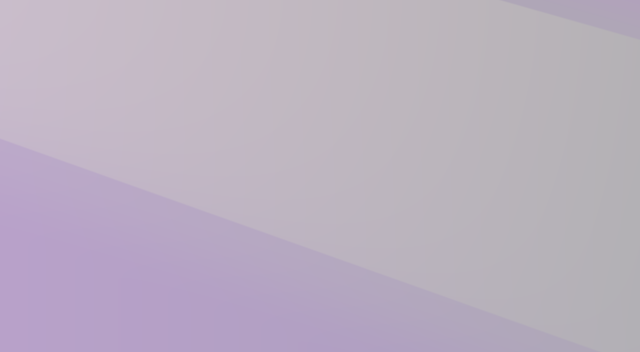
A Shadertoy shader for this background:

```glsl
// Draws a soft grey-mauve sheet with lilac bands across two slanted corners.

// Sheet colours, left to right, along the top and the bottom
const vec3 SHEET_TOP_LEFT = vec3(0.790, 0.742, 0.796);
const vec3 SHEET_TOP_MID = vec3(0.754, 0.721, 0.752);
const vec3 SHEET_TOP_RIGHT = vec3(0.708, 0.695, 0.711);
const vec3 SHEET_LOW_LEFT = vec3(0.778, 0.724, 0.796);
const vec3 SHEET_LOW_MID = vec3(0.743, 0.713, 0.754);
const vec3 SHEET_LOW_RIGHT = vec3(0.698, 0.692, 0.708);

// Lilac colours
const vec3 LILAC_LEFT = vec3(0.722, 0.632, 0.790);
const vec3 LILAC_RIGHT = vec3(0.668, 0.618, 0.738);
const vec3 LILAC_RIM_LEFT = vec3(0.736, 0.662, 0.790);
const vec3 LILAC_RIM_RIGHT = vec3(0.680, 0.655, 0.715);
const vec3 CORNER_RIM = vec3(0.686, 0.652, 0.716);
const vec3 CORNER_DEEP = vec3(0.695, 0.636, 0.733);
const vec3 HAZE_LEFT = vec3(0.756, 0.694, 0.790);
const vec3 HAZE_RIGHT = vec3(0.698, 0.680, 0.714);

// Edges as (height at the left side, fall across the full width)
const vec2 LOWER_EDGE = vec2(0.606, 0.646);
const vec2 UPPER_EDGE = vec2(1.403, 0.516);

const float RIM_DEPTH = 0.28;
const float CORNER_DEPTH = 0.12;
const float HAZE_DEPTH = 0.14;
const float HAZE_AMOUNT = 0.48;
const float EDGE_SOFTNESS = 0.0035;

// Blend of three colours spread smoothly over 0..1
vec3 ramp(vec3 a, vec3 b, vec3 c, float t) {
    return mix(mix(a, 2.0 * b - 0.5 * (a + c), t), mix(2.0 * b - 0.5 * (a + c), c, t), t);
}

// Vertical distance above a slanted edge
float heightAbove(vec2 uv, vec2 edge) {
    return uv.y - (edge.x - edge.y * uv.x);
}

float cover(float d) {
    float softness = max(EDGE_SOFTNESS, 1.0 / iResolution.y);
    return smoothstep(-softness, softness, d);
}

void mainImage(out vec4 fragColor, in vec2 fragCoord) {
    vec2 uv = fragCoord / iResolution.xy;
    float aboveLower = heightAbove(uv, LOWER_EDGE);
    float aboveUpper = heightAbove(uv, UPPER_EDGE);

    // Grey sheet with a lilac haze along its lower edge
    vec3 top = ramp(SHEET_TOP_LEFT, SHEET_TOP_MID, SHEET_TOP_RIGHT, uv.x);
    vec3 low = ramp(SHEET_LOW_LEFT, SHEET_LOW_MID, SHEET_LOW_RIGHT, uv.x);
    vec3 color = mix(low, top, smoothstep(0.0, 1.0, uv.y));
    float haze = exp(-max(aboveLower, 0.0) / HAZE_DEPTH);
    color = mix(color, mix(HAZE_LEFT, HAZE_RIGHT, uv.x), haze * HAZE_AMOUNT);

    // Lower left band, deeper in colour away from its rim
    vec3 rim = mix(LILAC_RIM_LEFT, LILAC_RIM_RIGHT, uv.x);
    vec3 deep = mix(LILAC_LEFT, LILAC_RIGHT, uv.x);
    vec3 band = mix(rim, deep, smoothstep(0.0, RIM_DEPTH, -aboveLower));
    color = mix(color, band, cover(-aboveLower));

    // Upper right corner
    vec3 corner = mix(CORNER_RIM, CORNER_DEEP, smoothstep(0.0, CORNER_DEPTH, aboveUpper));
    color = mix(color, corner, cover(aboveUpper));

    fragColor = vec4(color, 1.0);
}
```
